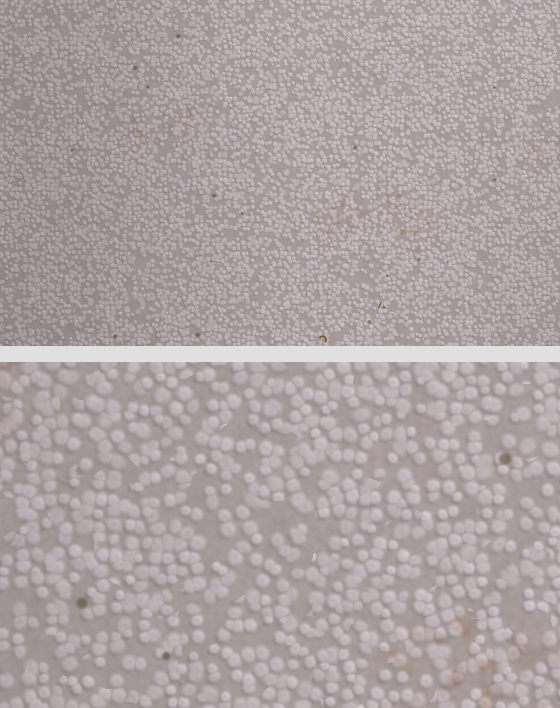
Top: the whole. Bottom: its middle third, enlarged.
This texture is drawn by a Shadertoy shader. Its source:

```glsl
// Rough plaster wall: soft pale lumps scattered on a warm grey ground.
// Lumps come from a jittered cell grid thinned by gradient noise; side light
// shades their relief, then stains, flecks and a broad light falloff are added.

const vec3 GROUND_COLOR = vec3(0.638, 0.597, 0.592);
const vec3 LUMP_COLOR = vec3(0.748, 0.709, 0.728);
const vec3 STAIN_TINT = vec3(0.93, 0.87, 0.81);
const vec3 FLECK_COLOR = vec3(0.36, 0.29, 0.25);
const vec3 STRAW_COLOR = vec3(0.40, 0.29, 0.11);
const vec2 LIGHT_DIR = vec2(0.6, 0.8);
const float LUMP_CELLS = 76.0;   // cells per canvas height
const float RELIEF_STEP = 0.0036;

vec3 hash3(vec2 p) {
    vec3 q = fract(vec3(p.xyx) * vec3(0.1031, 0.1030, 0.0973));
    q += dot(q, q.yxz + 33.33);
    return fract((q.xxy + q.yzz) * q.zyx);
}

vec2 gradientAt(vec2 cell) {
    float angle = 6.2832 * hash3(cell + 57.0).x;
    return vec2(cos(angle), sin(angle));
}

// Gradient noise, roughly -0.7 to 0.7
float gradientNoise(vec2 p) {
    vec2 i = floor(p), f = fract(p);
    vec2 u = f * f * f * (f * (f * 6.0 - 15.0) + 10.0);
    vec2 e = vec2(0.0, 1.0);
    float low = mix(dot(gradientAt(i), f), dot(gradientAt(i + e.yx), f - e.yx), u.x);
    float high = mix(dot(gradientAt(i + e.xy), f - e.xy), dot(gradientAt(i + e.yy), f - e.yy), u.x);
    return mix(low, high, u.y);
}

float fbm(vec2 p, int octaves) {
    float sum = 0.0, amplitude = 1.0;
    for (int i = 0; i < octaves; i++) {
        sum += amplitude * gradientNoise(p);
        p = mat2(1.6, 1.2, -1.2, 1.6) * p + 11.7;
        amplitude *= 0.5;
    }
    return sum;
}

// Height of the lump layer: tallest of the soft ellipses near p
float lumpHeight(vec2 p, float cells, float density) {
    vec2 g = p * cells, base = floor(g);
    float height = 0.0;
    for (int y = -1; y <= 1; y++) {
        for (int x = -1; x <= 1; x++) {
            vec2 cell = base + vec2(x, y);
            vec3 place = hash3(cell), form = hash3(cell + 211.0);
            vec2 d = g - cell - 0.1 - 0.8 * place.xy;
            float angle = 6.2832 * form.x;
            d = mat2(cos(angle), sin(angle), -sin(angle), cos(angle)) * d;
            d.x *= mix(0.75, 1.1, form.y);
            float radius = mix(0.48, 0.8, form.z);
            float lump = 1.0 - smoothstep(0.35 * radius, radius, length(d));
            height = max(height, lump * mix(0.65, 1.0, form.y) * step(place.z, density));
        }
    }
    return height;
}

// Sparse dark flecks, one candidate per cell
float fleckMask(vec2 p, float cells, float chance) {
    vec2 g = p * cells, cell = floor(g);
    vec3 h = hash3(cell + 401.0);
    vec2 d = g - cell - mix(vec2(0.3), vec2(0.7), h.xy);
    float radius = mix(0.08, 0.22, h.y);
    return step(h.z, chance) * (1.0 - smoothstep(0.3 * radius, radius, length(d)));
}

float strokeMask(vec2 p, vec2 a, vec2 b, float width) {
    vec2 ab = b - a;
    float t = clamp(dot(p - a, ab) / dot(ab, ab), 0.0, 1.0);
    return 1.0 - smoothstep(0.4 * width, 1.3 * width, length(p - a - t * ab));
}

float arcMask(vec2 p, vec2 center, float radius, float width) {
    vec2 d = p - center;
    float ring = 1.0 - smoothstep(0.4 * width, 1.3 * width, abs(length(d) - radius));
    return ring * smoothstep(-0.4, 0.2, dot(normalize(d + 1e-5), vec2(0.6, 0.8)));
}

void mainImage(out vec4 fragColor, in vec2 fragCoord) {
    vec2 uv = fragCoord / iResolution.xy;
    vec2 p = fragCoord / iResolution.y;

    // Lumps and their side lighting
    float density = clamp(0.78 + 0.55 * fbm(p * 11.0, 3), 0.3, 1.0);
    float height = lumpHeight(p, LUMP_CELLS, density);
    float relief = height - lumpHeight(p + LIGHT_DIR * RELIEF_STEP, LUMP_CELLS, density);
    vec3 color = mix(GROUND_COLOR, LUMP_COLOR, height);
    color += 0.065 * relief;

    // Fine grit and gentle undulation of the wall
    color += 0.028 * fbm(p * 130.0, 2) + 0.022 * fbm(p * 24.0 + 5.0, 3);

    // Faint brown stains and dark flecks
    float stain = smoothstep(0.25, 0.75, fbm(p * 4.0 + 31.0, 4));
    stain *= smoothstep(-0.1, 0.5, fbm(p * 38.0, 2));
    color *= mix(vec3(1.0), STAIN_TINT, stain);
    color = mix(color, FLECK_COLOR, 0.6 * fleckMask(p, 22.0, 0.02));

    // Two bits of straw near the bottom edge
    float straw = arcMask(p, vec2(0.932, 0.018), 0.010, 0.0028);
    straw = max(straw, strokeMask(p, vec2(1.095, 0.112), vec2(1.101, 0.125), 0.0022));
    color = mix(color, STRAW_COLOR, 0.85 * straw);

    // Broad light falloff, dimmest at the left and lower corners
    float light = 0.88 + 0.13 * smoothstep(0.0, 0.6, uv.x) + 0.03 * uv.y;
    light -= 0.04 * smoothstep(0.75, 1.0, uv.x) * (1.0 - uv.y);
    fragColor = vec4(color * light, 1.0);
}
```
